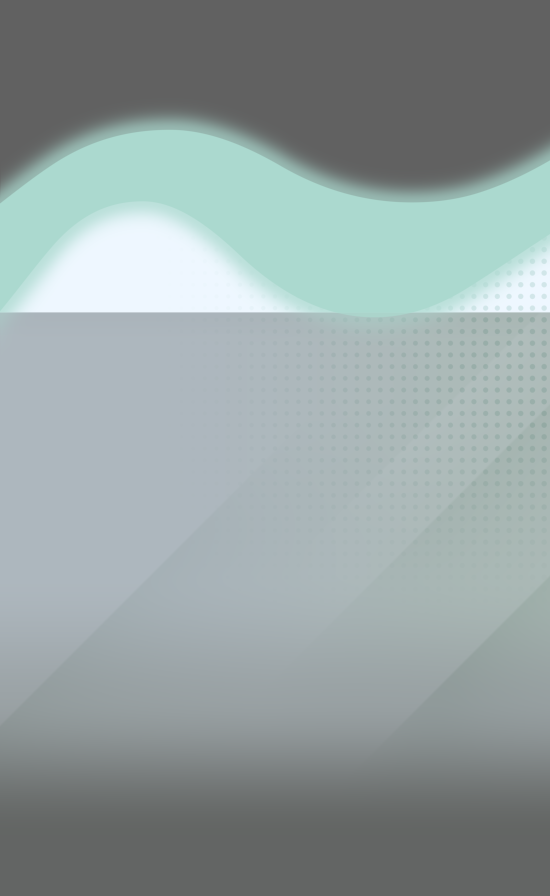
This background is drawn by a Shadertoy shader. Its source:

```glsl
// A mint ribbon between two smooth waves, glowing over a dark sky and a pale hill.
// Below a level line lies a slate panel with halftone dots and diagonal streaks.
// Waves are cubic Hermite curves; lengths are in canvas widths, measured from the top left.

const vec3 DARK  = vec3(0.38, 0.38, 0.38);
const vec3 MINT  = vec3(0.67, 0.85, 0.81);
const vec3 SNOW  = vec3(0.935, 0.97, 1.0);
const vec3 SLATE = vec3(0.68, 0.718, 0.745);
const vec3 SAGE  = vec3(0.675, 0.73, 0.72);
const vec3 ASH   = vec3(0.60, 0.63, 0.64);
const vec3 FLOOR = vec3(0.388, 0.398, 0.392);
const float HORIZON = 0.568;

// Wave knots: position, depth, slope
const vec3 UPPER[7] = vec3[7](
    vec3(0.0, 0.370, -0.78), vec3(0.096, 0.299, -0.66), vec3(0.309, 0.236, 0.0),
    vec3(0.511, 0.302, 0.58), vec3(0.749, 0.368, 0.0), vec3(0.872, 0.350, -0.32),
    vec3(1.0, 0.2915, -0.58));
const vec3 LOWER[7] = vec3[7](
    vec3(0.0, 0.566, -1.2), vec3(0.096, 0.447, -1.15), vec3(0.260, 0.366, 0.0),
    vec3(0.436, 0.464, 0.95), vec3(0.681, 0.577, 0.0), vec3(0.851, 0.523, -0.63),
    vec3(1.0, 0.4255, -0.65));

float hermite(float x, vec3 a, vec3 b) {
    float w = b.x - a.x;
    float u = (x - a.x) / w;
    float v = 1.0 - u;
    return v * v * (1.0 + 2.0 * u) * a.y + u * u * (3.0 - 2.0 * u) * b.y
         + u * v * w * (v * a.z - u * b.z);
}

float wave(float x, vec3 knots[7]) {
    float depth = knots[0].y;
    for (int i = 0; i < 6; i++) {
        if (x >= knots[i].x) depth = hermite(x, knots[i], knots[i + 1]);
    }
    return depth;
}

// Approximate signed distance, positive below the wave
float waveDistance(vec2 p, vec3 knots[7]) {
    float h = 0.002;
    float slope = (wave(p.x + h, knots) - wave(p.x - h, knots)) / (2.0 * h);
    return (p.y - wave(p.x, knots)) / sqrt(1.0 + slope * slope);
}

float cover(float d, float aa) {
    return smoothstep(-aa, aa, d);
}

float glow(float d, float radius) {
    float r = max(d, 0.0) / radius;
    return exp(-r * r);
}

// Diagonal band with a crisp left edge and a soft tail
float streak(vec2 p, float start, float tail, float aa) {
    float d = (p.x + p.y - start) * 0.7071;
    return cover(d, aa * 2.0) * exp(-max(d, 0.0) / tail);
}

float halftone(vec2 p, float aa) {
    float cells = 47.0;
    vec2 q = fract(p * cells + vec2(0.0, 0.17)) - 0.5;
    float strength = smoothstep(0.22, 0.98, p.x) * (1.0 - smoothstep(0.68, 1.15, p.y));
    float radius = mix(0.14, 0.23, p.x);
    return strength * cover(radius - length(q), aa * cells);
}

vec3 slatePanel(vec2 p, float aa) {
    vec3 col = mix(SLATE, SAGE, smoothstep(0.3, 0.95, p.x));
    col -= 0.012 * (1.0 - smoothstep(HORIZON, HORIZON + 0.06, p.y));
    col = mix(col, ASH, smoothstep(1.04, 1.32, p.y));

    // Streaks: three shadows and one faint light
    vec3 shade = vec3(0.045, 0.035, 0.045);
    col -= shade * 0.75 * streak(p, 1.32, 0.16, aa) * smoothstep(0.72, 1.05, p.y);
    col -= shade * 0.70 * streak(p, 1.735, 0.13, aa) * smoothstep(0.45, 0.85, p.x);
    col -= shade * 1.00 * streak(p, 2.047, 0.14, aa) * smoothstep(0.60, 0.85, p.x);
    col += shade * 0.40 * streak(p, 1.55, 0.10, aa) * smoothstep(0.50, 0.80, p.x);

    return mix(col, FLOOR, smoothstep(1.27, 1.52, p.y));
}

void mainImage(out vec4 fragColor, in vec2 fragCoord) {
    vec2 p = vec2(fragCoord.x, iResolution.y - fragCoord.y) / iResolution.x;
    float aa = 0.75 / iResolution.x;
    float upper = waveDistance(p, UPPER);
    float lower = waveDistance(p, LOWER);
    float panel = cover(p.y - HORIZON, aa);

    // Pale hill and slate panel, with dots over both
    vec3 col = mix(SNOW, slatePanel(p, aa), panel);
    col *= mix(vec3(1.0), vec3(0.88, 0.93, 0.915), halftone(p, aa));

    // Ribbon with its lower glow, dimmer over the panel
    col = mix(col, MINT, glow(lower, 0.028) * mix(0.75, 0.40, panel));
    col = mix(col, MINT, cover(-lower, aa) * mix(1.0, 0.75, panel));

    // Dark sky lit along the upper wave
    vec3 sky = mix(DARK, MINT, 0.72 * glow(-upper, 0.026));
    col = mix(col, sky, cover(-upper, aa));

    fragColor = vec4(col, 1.0);
}
```
